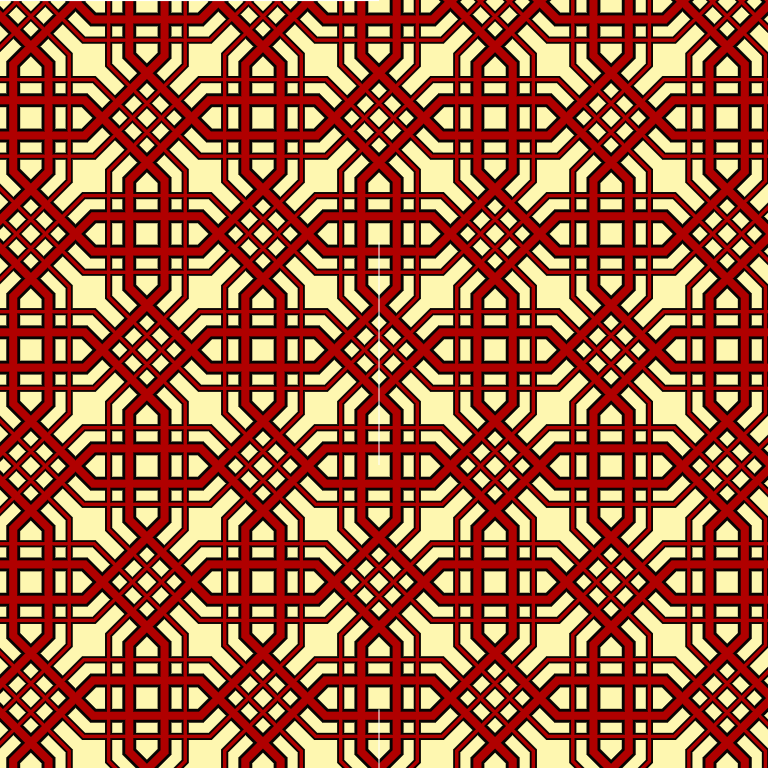
Write a Shadertoy shader that draws this pattern.

```glsl
const float CELL = 0.1511;                  // cell size, in canvas heights
const vec2 DIAMOND_CENTRE = vec2(0.4935, 0.5443);

// Per strand: straight offset, diagonal offset, red half width, outline half width
const vec4 THICK = vec4(0.152, 0.385, 0.035, 0.060);
const vec4 THIN = vec4(0.330, 0.125, 0.015, 0.031);

const vec3 CREAM = vec3(0.995, 0.97, 0.69);
const vec3 RED = vec3(0.69, 0.0, 0.0);
const vec3 BLACK = vec3(0.03, 0.015, 0.01);
const vec3 SEAM = vec3(1.0);
const float SEAM_HALF_WIDTH = 0.0007;

// Folds the checkerboard of diamonds and crosses into one strip:
// diamond centre at (0, 0), cross centre at (0, 1)
vec2 foldLattice(vec2 p) {
    vec2 id = round(p);
    vec2 a = abs(p - id);
    vec2 f = vec2(min(a.x, a.y), max(a.x, a.y));
    if (mod(id.x + id.y, 2.0) > 0.5) f.y = 1.0 - f.y;
    return f;
}

// Distance to the centre line of a strand and its mirrored copies
float strandDistance(vec2 p, vec4 strand) {
    float straight = strand.x, diagonal = strand.y;
    float bent = abs(max(p.x - straight, (p.x - p.y + diagonal) * sqrt(0.5)));
    float crossing = abs(p.x + p.y - diagonal) * sqrt(0.5);
    float bar = abs(1.0 - p.y - straight);
    return min(bent, min(crossing, bar));
}

float boxDistance(vec2 p, vec2 low, vec2 high) {
    vec2 d = max(low - p, p - high);
    return max(d.x, d.y);
}

float coverage(float d, float pixel) {
    return clamp(0.5 - d / pixel, 0.0, 1.0);
}

// Hairline gaps at the joins of the print
float seamDistance(vec2 uv) {
    float x = DIAMOND_CENTRE.x, w = SEAM_HALF_WIDTH;
    float middle = boxDistance(uv, vec2(x - w, 0.395), vec2(x + w, 0.684));
    float lower = boxDistance(uv, vec2(x - w, -1.0), vec2(x + w, 0.076));
    float top = boxDistance(uv, vec2(-1.0, 1.0 - 2.0 * w), vec2(x, 2.0));
    return min(middle, min(lower, top));
}

void mainImage(out vec4 fragColor, in vec2 fragCoord) {
    vec2 uv = fragCoord / iResolution.y;
    float pixel = 1.0 / iResolution.y;
    float cellPixel = pixel / CELL;

    vec2 p = foldLattice((uv - DIAMOND_CENTRE) / CELL);
    float thick = strandDistance(p, THICK);
    float thin = strandDistance(p, THIN);

    // Black outlines below, red bands merged on top
    float outline = min(thick - THICK.w, thin - THIN.w);
    float band = min(thick - THICK.z, thin - THIN.z);
    vec3 colour = mix(CREAM, BLACK, coverage(outline, cellPixel));
    colour = mix(colour, RED, coverage(band, cellPixel));

    colour = mix(colour, SEAM, coverage(seamDistance(uv), pixel));
    fragColor = vec4(colour, 1.0);
}
```
